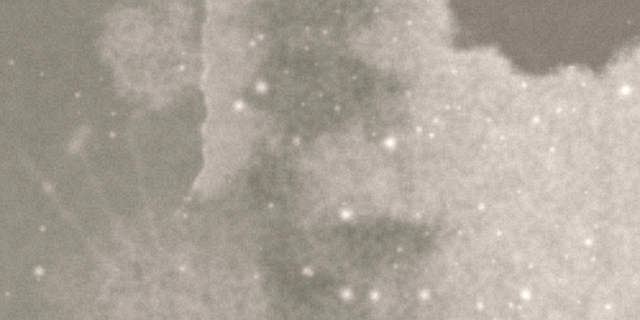
A Shadertoy shader for this texture:

```glsl
const float PLAIN_TONE = 0.565;
const float UPLAND_TONE = 0.785;
const float MARE_TONE = 0.505;
const float BASIN_TONE = 0.515;
const float SHELF_TONE = 0.665;
const float WARP = 0.16;
const float RELIEF = 0.10;
const float GRAIN_FREQ = 125.0;
const float GRAIN = 0.05;
const float CHROMA_GRAIN = 0.022;
const vec3 ROSE_TINT = vec3(0.038, 0.0, -0.036);
const vec3 OLIVE_TINT = vec3(0.022, 0.002, -0.048);

vec2 hash2(vec2 p) {
    vec3 q = fract(p.xyx * vec3(0.1031, 0.1030, 0.0973));
    q += dot(q, q.yzx + 33.33);
    return fract((q.xx + q.yz) * q.zy);
}

float cornerSlope(vec2 cell, vec2 f, vec2 corner) {
    float angle = 6.2832 * hash2(cell + corner + 200.0).x;
    return dot(vec2(cos(angle), sin(angle)), f - corner);
}

float gradientNoise(vec2 p) {
    vec2 i = floor(p), f = p - i;
    vec2 u = f * f * f * (f * (f * 6.0 - 15.0) + 10.0);
    vec2 e = vec2(1.0, 0.0);
    return mix(mix(cornerSlope(i, f, e.yy), cornerSlope(i, f, e.xy), u.x),
               mix(cornerSlope(i, f, e.yx), cornerSlope(i, f, e.xx), u.x), u.y);
}

float fbm(vec2 p) {
    float sum = 0.0, amp = 0.6;
    for (int i = 0; i < 5; i++) {
        sum += amp * gradientNoise(p);
        p = mat2(1.6, 1.2, -1.2, 1.6) * p + 7.3;
        amp *= 0.55;
    }
    return sum;
}

// Elliptical area with a soft rim
float patchMask(vec2 p, vec2 center, vec2 radii, float soft) {
    return 1.0 - smoothstep(1.0 - soft, 1.0 + soft, length((p - center) / radii));
}

float segmentGlow(vec2 p, vec2 a, vec2 b, float width) {
    vec2 ab = b - a;
    float d = length(p - a - ab * clamp(dot(p - a, ab) / dot(ab, ab), 0.0, 1.0));
    return exp(-d * d / (width * width));
}

// Bright craterlets, one candidate per cell
float craterlets(vec2 p, float cellSize, float chance, float radius) {
    vec2 q = p / cellSize, base = floor(q);
    float glow = 0.0;
    for (int y = -1; y <= 1; y++)
    for (int x = -1; x <= 1; x++) {
        vec2 id = base + vec2(x, y);
        vec2 pick = hash2(id + 61.0);
        vec2 d = (q - id - hash2(id + 17.0)) * cellSize;
        float r = radius * mix(0.5, 1.2, pick.y);
        float keep = smoothstep(1.0 - chance, 1.03 - chance, pick.x);
        glow += keep * mix(0.4, 1.0, pick.y) * exp(-dot(d, d) / (r * r));
    }
    return glow;
}

float scarpX(float y) {
    return 0.64 - 0.10 * (1.0 - smoothstep(0.28, 0.5, y)) + 0.035 * gradientNoise(vec2(3.1, y * 13.0));
}

void mainImage(out vec4 fragColor, in vec2 fragCoord) {
    vec2 p = fragCoord / iResolution.y;
    p.x *= 2.0 * iResolution.y / iResolution.x;
    vec2 w = p + WARP * vec2(fbm(p * 5.0 + 3.0), fbm(p * 5.0 + 41.0));

    // Plain rising into bright upland
    float upland = smoothstep(0.85, 1.62, w.x + 0.2 * (w.y - 0.5));
    float tone = mix(PLAIN_TONE, UPLAND_TONE, upland);
    tone -= 0.03 * patchMask(w, vec2(0.05, 0.9), vec2(0.4), 0.8);

    // Pale shelves and the strip beside the scarp
    float strip = smoothstep(-0.01, 0.01, p.x - scarpX(p.y)) * (1.0 - smoothstep(0.74, 0.92, w.x));
    strip *= smoothstep(0.36, 0.46, w.y);
    float shelf = max(patchMask(w, vec2(0.49, 0.81), vec2(0.18, 0.19), 0.25),
                      patchMask(w, vec2(0.56, 0.03), vec2(0.33, 0.24), 0.6));
    tone = mix(tone, SHELF_TONE, 0.85 * shelf);
    tone = mix(tone, SHELF_TONE + 0.02, strip);
    tone += 0.07 * patchMask(w, vec2(1.05, 0.42), vec2(0.2, 0.12), 0.6);

    // Shadowed basins
    float basin = 0.7 * patchMask(w, vec2(1.02, 0.72), vec2(0.22, 0.16), 0.4);
    basin = max(basin, patchMask(w, vec2(1.14, 0.71), vec2(0.08, 0.07), 0.7));
    basin = max(basin, patchMask(w, vec2(0.85, 0.44), vec2(0.08, 0.10), 0.7));
    basin = max(basin, patchMask(w, vec2(0.90, 0.13), vec2(0.09, 0.10), 0.7));
    basin = max(basin, 0.7 * patchMask(w, vec2(1.22, 0.24), vec2(0.14, 0.11), 0.4));
    basin = max(basin, 0.7 * patchMask(w, vec2(1.00, 0.96), vec2(0.24, 0.08), 0.5));
    tone = mix(tone, BASIN_TONE, basin);
    float mare = patchMask(w, vec2(1.75, 1.05), vec2(0.37, 0.28), 0.14);
    tone = mix(tone, MARE_TONE, mare);

    // Relief, scarp crest and faint rays
    float rough = mix(0.35, 1.0, max(smoothstep(0.3, 1.2, p.x), shelf)) * (1.0 - 0.7 * mare);
    tone += RELIEF * rough * (fbm(p * 13.0) + 0.6 * gradientNoise(p * 38.0));
    float crest = exp(-pow((p.x - scarpX(p.y)) / 0.011, 2.0)) * smoothstep(0.28, 0.36, p.y);
    tone += 0.09 * crest * (0.7 + gradientNoise(p * 32.0));
    vec2 rayPoint = p + 0.02 * vec2(fbm(p * 9.0), fbm(p * 9.0 + 19.0));
    for (int i = 0; i < 3; i++) {
        float k = float(i);
        tone += 0.03 * segmentGlow(rayPoint, vec2(0.07 + 0.17 * k, 0.52 + 0.03 * k),
                                   vec2(0.33 + 0.08 * k, 0.17 + 0.03 * k), 0.014);
    }
    tone += 0.09 * segmentGlow(rayPoint, vec2(0.23, 0.54), vec2(0.26, 0.58), 0.026);

    // Scattered bright points
    float density = mix(0.3, 1.0, smoothstep(0.5, 1.4, p.x)) * (1.0 - 0.8 * mare);
    tone += 0.32 * craterlets(p, 0.16, 0.38 * density, 0.016);
    tone += 0.17 * craterlets(p + 5.0, 0.06, 0.25 * density, 0.008);

    // Warm tint and fine grain
    float olive = (1.0 - smoothstep(0.57, 0.67, tone)) * (1.0 - mare);
    vec3 color = vec3(tone) + mix(ROSE_TINT, OLIVE_TINT, olive);
    vec2 g = p * GRAIN_FREQ;
    color += GRAIN * gradientNoise(g);
    color += CHROMA_GRAIN * vec3(gradientNoise(g + 31.7), gradientNoise(g + 67.2), gradientNoise(g + 93.4));
    fragColor = vec4(clamp(color, 0.0, 1.0), 1.0);
}
```
